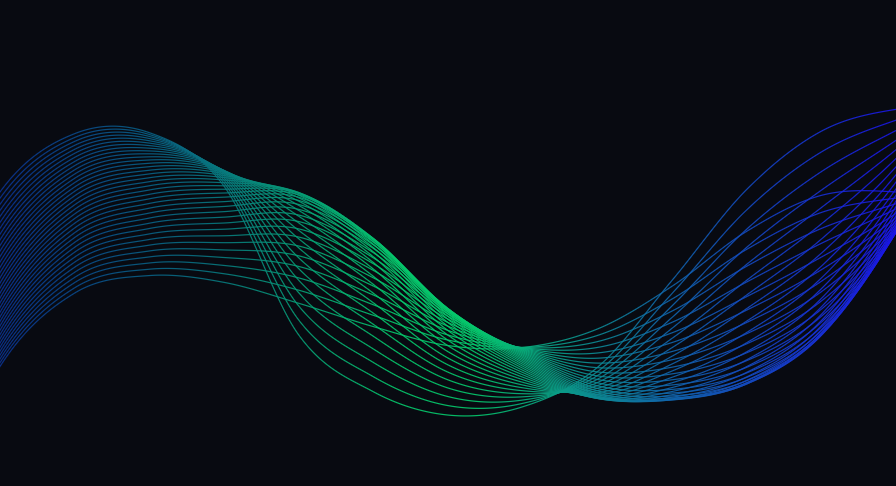
Reproduce this background procedurally as a Shadertoy shader.

```glsl
#define STRANDS 36
#define SPANS 12.0
#define HALF_WIDTH 0.00125
#define OPACITY 0.92
#define BACKGROUND vec3(0.030, 0.040, 0.066)
#define NAVY vec3(0.04, 0.19, 0.56)
#define TEAL vec3(0.03, 0.43, 0.50)
#define GREEN vec3(0.02, 0.78, 0.42)
#define AZURE vec3(0.06, 0.40, 0.66)
#define INDIGO vec3(0.10, 0.08, 0.90)

// Depth below the top edge of the first, middle and last strand
const vec3 KNOTS[15] = vec3[15](
    vec3(0.694, 0.957, 1.081), vec3(0.395, 0.598, 0.754),
    vec3(0.275, 0.426, 0.603), vec3(0.273, 0.378, 0.567),
    vec3(0.383, 0.373, 0.581), vec3(0.689, 0.397, 0.624),
    vec3(0.806, 0.495, 0.672), vec3(0.854, 0.644, 0.711),
    vec3(0.837, 0.744, 0.715), vec3(0.756, 0.816, 0.677),
    vec3(0.577, 0.823, 0.589), vec3(0.390, 0.789, 0.476),
    vec3(0.270, 0.687, 0.402), vec3(0.225, 0.467, 0.395),
    vec3(0.220, 0.144, 0.419));

// Smooth spline through the knots, with its derivative along x
void guideCurves(float x, out vec3 depth, out vec3 slope) {
    float position = clamp(x, 0.0, 1.0) * SPANS;
    int i = int(min(floor(position), SPANS - 1.0));
    float t = position - float(i);
    vec3 p0 = KNOTS[i], p1 = KNOTS[i + 1], p2 = KNOTS[i + 2], p3 = KNOTS[i + 3];
    vec3 linear = 0.5 * (p2 - p0);
    vec3 square = p0 - 2.5 * p1 + 2.0 * p2 - 0.5 * p3;
    vec3 cubic = 0.5 * (p3 - p0) + 1.5 * (p1 - p2);
    depth = p1 + t * (linear + t * (square + t * cubic));
    slope = SPANS * (linear + t * (2.0 * square + 3.0 * t * cubic));
}

// Quadratic weights that sweep from the first strand to the last
vec3 strandWeights(float s) {
    return vec3((1.0 - s) * (1.0 - 2.0 * s), 4.0 * s * (1.0 - s), s * (2.0 * s - 1.0));
}

float ramp(float from, float to, float x) {
    return clamp((x - from) / (to - from), 0.0, 1.0);
}

vec3 strandColor(float x) {
    vec3 color = mix(NAVY, TEAL, ramp(0.0, 0.22, x));
    color = mix(color, GREEN, ramp(0.22, 0.44, x));
    color = mix(color, AZURE, ramp(0.53, 0.74, x));
    return mix(color, INDIGO, ramp(0.74, 1.0, x));
}

void mainImage(out vec4 fragColor, in vec2 fragCoord) {
    vec2 uv = fragCoord / iResolution.xy;
    float aspect = iResolution.x / iResolution.y;
    float pixel = 1.0 / iResolution.y;

    vec3 depth, slope;
    guideCurves(uv.x, depth, slope);
    vec3 ink = strandColor(uv.x);
    vec3 color = BACKGROUND;

    // Strands, each with antialiased coverage
    for (int i = 0; i < STRANDS; i++) {
        vec3 weights = strandWeights(float(i) / float(STRANDS - 1));
        float steepness = dot(weights, slope) / aspect;
        float dist = abs(1.0 - uv.y - dot(weights, depth)) / sqrt(1.0 + steepness * steepness);
        float cover = clamp((HALF_WIDTH - dist) / pixel + 0.5, 0.0, 1.0);
        cover = min(cover, 2.0 * HALF_WIDTH / pixel);
        color = mix(color, ink, OPACITY * cover);
    }
    fragColor = vec4(color, 1.0);
}
```
